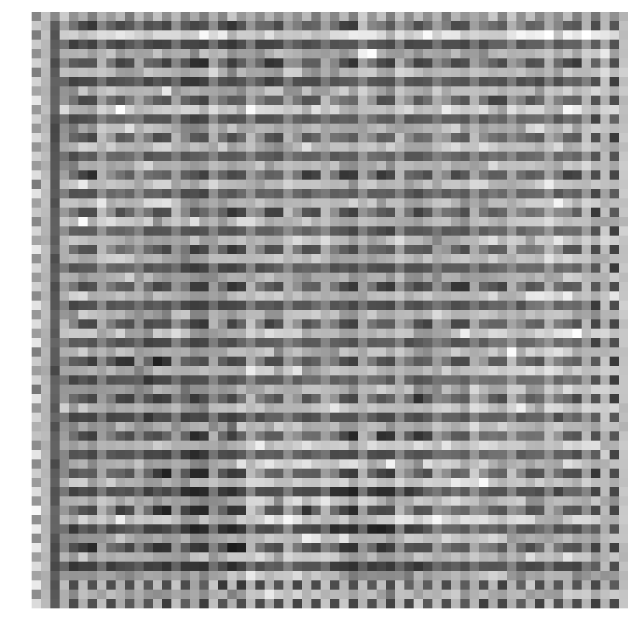
Reproduce this texture procedurally as a WebGL 2 fragment shader.

```glsl
#version 300 es
precision highp float;
// A 64 by 64 mosaic of grey cells on white, woven like a coarse cloth.
// Rows alternate dark and light, every fourth column is pale, and hashed
// grain, row and column offsets and a slow drift break up the regularity.
uniform vec2 u_resolution;
out vec4 outColor;

// Integer hash of a lattice point, returned in 0..1.
float hash(vec2 p, uint seed) {
    uvec2 q = uvec2(ivec2(p) + 512);
    uint h = q.x * 73856093u ^ q.y * 19349663u ^ seed * 83492791u;
    h = (h ^ (h >> 16)) * 2246822519u;
    h = (h ^ (h >> 13)) * 3266489917u;
    return float((h ^ (h >> 16)) >> 8) / 16777216.0;
}

// Smooth value noise for the slow drift.
float drift(vec2 p) {
    vec2 i = floor(p), f = fract(p);
    f = f * f * (3.0 - 2.0 * f);
    return mix(mix(hash(i, 9u), hash(i + vec2(1, 0), 9u), f.x),
               mix(hash(i + vec2(0, 1), 9u), hash(i + vec2(1, 1), 9u), f.x), f.y);
}

// Grey of one cell; x is the column from the left, y the row from the top.
float cellGrey(vec2 cell) {
    float col = cell.x, row = cell.y;
    float colPhase = mod(col, 4.0), rowPhase = mod(row, 4.0);
    bool oddCol = mod(col, 2.0) > 0.5, oddRow = mod(row, 2.0) > 0.5;
    float grain = hash(cell, 1u) + hash(cell, 2u) - 1.0;
    float pairGrain = hash(vec2(floor((col + 1.0) * 0.5), row), 3u) - 0.5;
    float grey;

    // Weave: solid dark rows, broken dark rows, and light rows between.
    if (rowPhase == 3.0) {
        grey = (colPhase == 3.0 ? 0.50 : 0.335) + 0.05 * grain + 0.06 * pairGrain;
    } else if (rowPhase == 1.0) {
        grey = colPhase == 3.0 ? 0.63 : colPhase == 0.0 ? 0.46 : 0.31;
        grey += 0.09 * grain + 0.13 * pairGrain;
    } else {
        grey = rowPhase == 2.0 ? 0.715 : 0.68;
        grey += colPhase == 2.0 ? -0.02 : 0.0;
        grey += (colPhase == 3.0 ? 0.07 : 0.12) * grain + 0.15 * pairGrain;
        grey += 0.2 * pow(hash(cell, 4u), 14.0);
    }

    // Offsets shared by whole rows and columns, and slow drift.
    grey += 0.05 * (hash(vec2(row, 0), 5u) - 0.5) + 0.07 * (hash(vec2(col, 0), 6u) - 0.5);
    grey += 0.13 * (drift(cell / vec2(9, 13)) - 0.5) + 0.05 * (col / 63.0 - 0.5);

    // Stronger contrast in a patch low in the middle.
    vec2 fromPatch = (cell - vec2(30, 53)) / vec2(13, 7);
    grey = 0.56 + (grey - 0.56) * (1.0 + 0.4 * exp(-dot(fromPatch, fromPatch)));

    // Border cells alternate one by one.
    if (row == 61.0 || row == 63.0 || (col > 59.0 && oddRow))
        grey = (oddCol ? 0.72 : 0.30) + 0.10 * grain;
    if (row == 2.0) grey += 0.10;
    if (col == 63.0) grey = 0.76 + 0.07 * grain;
    if (col == 2.0) grey = 0.35 + 0.08 * grain;
    if (col == 1.0) grey = 0.72 + 0.06 * grain;
    if (col == 0.0) grey = (oddRow ? 0.86 : 0.57) + 0.14 * grain;
    if (row == 0.0) grey = (oddCol ? 0.73 : 0.53) + 0.09 * grain;
    return clamp(grey, 0.0, 1.0);
}

void main() {
    float side = min(u_resolution.x, u_resolution.y);
    float sum = 0.0;
    // Average a 3 by 3 grid of samples to smooth the cell edges.
    for (int i = 0; i < 9; i++) {
        vec2 offset = (vec2(i % 3, i / 3) - 1.0) / 3.0;
        vec2 p = (gl_FragCoord.xy + offset - 0.5 * u_resolution) / side + 0.5;
        vec2 cell = floor((p - 0.0495) / 0.932 * 64.0);
        cell.y = 63.0 - cell.y;
        bool inside = all(greaterThanEqual(cell, vec2(0))) && all(lessThan(cell, vec2(64)));
        sum += inside ? cellGrey(cell) : 1.0;
    }
    outColor = vec4(vec3(sum / 9.0), 1.0);
}
```
